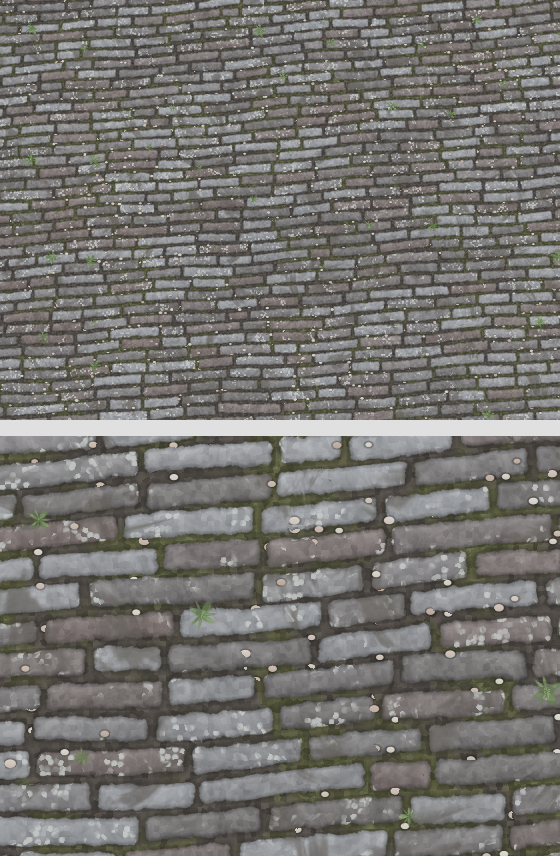
Top: the whole. Bottom: its middle third, enlarged.
Write a WebGL 1 fragment shader that draws this texture.

```glsl
precision highp float;
// Weathered stone setts in slanting courses, with mossy joints, pebbles, lichen and weeds.
uniform vec2 u_resolution;

float hash(vec2 p) {
  return fract(sin(dot(p, vec2(127.1, 311.7))) * 4375.85);
}

// Layered, rotated and warped sines, roughly -1 to 1
float waves(vec2 p) {
  float sum = 0.0, amp = 0.6;
  for (int i = 0; i < 5; i++) {
    p = mat2(0.8, 0.6, -0.6, 0.8) * p * 1.75 + 0.9 * sin(p.yx * 1.3) + 2.3;
    sum += amp * sin(p.x) * cos(p.y);
    amp *= 0.68;
  }
  return sum;
}

// Cellular noise: offset to the nearest point, its distance, its random id
vec4 cells(vec2 p) {
  vec2 base = floor(p);
  vec4 best = vec4(0.0, 0.0, 9.0, 0.0);
  for (int j = -1; j <= 1; j++) {
    for (int i = -1; i <= 1; i++) {
      vec2 c = base + vec2(float(i), float(j));
      vec2 o = p - c - 0.15 - 0.7 * vec2(hash(c), hash(c + 37.3));
      float d = length(o);
      if (d < best.z) best = vec4(o, d, hash(c + 71.9));
    }
  }
  return best;
}

// Jittered position of the upright joint before stone i of a course
float joint(float i, float course) {
  return i + 0.55 * (hash(vec2(i, course)) - 0.5);
}

void main() {
  vec2 p = gl_FragCoord.xy / u_resolution.y;
  float px = 1.0 / u_resolution.y;

  // Courses climb to the right and get narrower towards the top
  float r = p.y - (0.055 + 0.025 * p.y) * p.x + 0.05;
  r += 0.0022 * sin(p.x * 9.0 + p.y * 5.0) + 0.0016 * sin(p.x * 23.0 - p.y * 14.0);
  float v = r * (35.0 + 3.5 * r) + 4.0;
  float rowHeight = 1.0 / (35.0 + 7.0 * r);
  float course = floor(v);

  // Stone of uneven length within its course
  float stoneWidth = 0.102 - 0.012 * p.y;
  float u = (p.x - 0.66) / stoneWidth + 20.0 + 7.0 * hash(vec2(course, 5.7));
  float i = floor(u);
  if (u < joint(i, course)) i -= 1.0;
  else if (u > joint(i + 1.0, course)) i += 1.0;
  float left = joint(i, course), right = joint(i + 1.0, course);
  vec2 id = vec2(i, course);
  float tone = hash(id + 3.1), hue = hash(id + 8.4), wear = hash(id + 15.2);

  // Rounded box with ragged edges
  vec2 q = vec2((u - 0.5 * (left + right)) * stoneWidth, (fract(v) - 0.5) * rowHeight);
  q.y += (hash(id + 21.0) - 0.5) * 0.0025 + (hash(id + 27.0) - 0.5) * 0.05 * q.x;
  vec2 halfSize = vec2(0.5 * (right - left) * stoneWidth - 0.0036,
                       rowHeight * (0.33 + 0.06 * hash(id + 33.0)));
  vec2 e = abs(q) - halfSize + 0.004;
  float d = length(max(e, 0.0)) + min(max(e.x, e.y), 0.0) - 0.004;
  d += 0.0016 * waves(p * 55.0) + 0.0008 * waves(p * 140.0 + 9.0);
  float stone = 1.0 - smoothstep(-0.7 * px, 0.7 * px + 0.0006, d);

  vec4 grain = cells(p * 210.0);
  float rough = waves(p * 75.0 + tone * 30.0);
  float broad = waves(p * 3.0);

  // Soil and moss in the joints
  float moss = smoothstep(-0.35, 0.5, waves(p * 13.0 + 4.0) + 0.2 * broad);
  vec3 color = mix(vec3(0.33, 0.31, 0.29), vec3(0.35, 0.355, 0.25), moss);
  color = mix(color, vec3(0.47, 0.51, 0.36), 0.6 * moss * smoothstep(0.35, 0.9, rough));
  color *= 0.82 + 0.34 * grain.w;
  color *= 1.0 - 0.2 * smoothstep(0.006, 0.0, d);

  // Stone faces: blue grey to brownish, lit along the upper edge
  vec3 face = mix(vec3(0.49, 0.48, 0.48), vec3(0.61, 0.62, 0.635), smoothstep(0.1, 0.8, tone));
  face = mix(face, vec3(0.50, 0.455, 0.445), 0.75 * smoothstep(0.55, 0.9, hue));
  face += 0.05 * rough + 0.07 * (grain.w - 0.5) + 0.02 * broad;
  face += 0.045 * q.y / halfSize.y;
  face *= 1.0 - 0.2 * smoothstep(-0.0035, 0.0, d);
  float stain = smoothstep(0.35, 0.95, waves(p * 24.0 + 17.0) + 0.25 * wear);
  face = mix(face, vec3(0.38, 0.365, 0.34), 0.6 * stain);

  // Pale lichen on some of the stones
  float patches = smoothstep(0.1, 0.65, waves(p * 42.0 + 31.0) + 0.8 * wear - 0.45);
  float lichen = patches * smoothstep(0.5, 0.75, grain.w) * smoothstep(0.75, 0.35, grain.z);
  face = mix(face, vec3(0.79, 0.81, 0.80), 0.8 * lichen);
  color = mix(color, face, stone);

  // Clustered pebbles, mostly caught in the joints
  vec4 pebble = cells(p * 92.0 + 3.0);
  float cluster = waves(p * 5.0 + 11.0);
  float present = step(0.91 - 0.13 * cluster + 0.07 * stone, pebble.w);
  float size = 0.2 + 0.16 * fract(pebble.w * 57.0);
  float pd = length(pebble.xy * vec2(0.85, 1.15)) - size;
  color *= 1.0 - 0.3 * present * smoothstep(0.2, 0.0, pd);
  vec3 pebbleColor = mix(vec3(0.74, 0.66, 0.61), vec3(0.86, 0.85, 0.82), fract(pebble.w * 91.0));
  pebbleColor += 0.12 * pebble.y;
  color = mix(color, pebbleColor, present * (1.0 - smoothstep(-60.0 * px, 60.0 * px, pd)));

  // Small weeds with radiating blades
  vec4 weed = cells(p * 7.5 + 1.7);
  float angle = atan(weed.y, weed.x);
  float blades = 0.5 + 0.5 * sin(angle * 7.0 + weed.w * 40.0 + 1.5 * sin(angle * 3.0));
  float reach = (0.05 + 0.08 * fract(weed.w * 23.0)) * (0.35 + 0.65 * blades);
  float tuft = step(0.52, weed.w) * (1.0 - smoothstep(reach - 0.025, reach + 0.01, weed.z));
  vec3 leaf = mix(vec3(0.33, 0.42, 0.25), vec3(0.52, 0.62, 0.42), blades * grain.w + 0.2);
  color = mix(color, leaf, 0.85 * tuft);

  gl_FragColor = vec4(clamp(color, 0.0, 1.0), 1.0);
}
```
